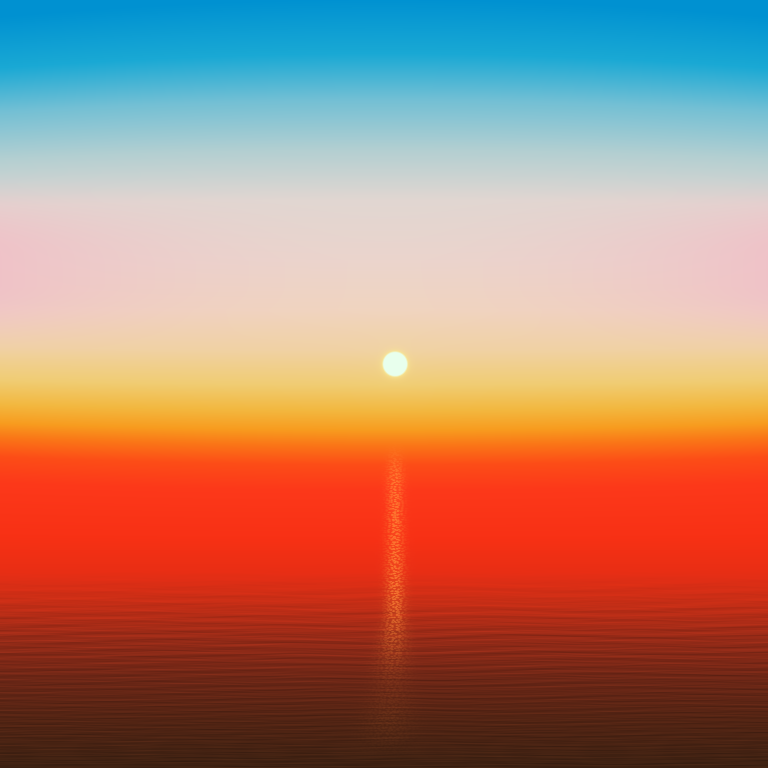
Reproduce this background procedurally as a three.js fragment shader.

```glsl
varying vec2 vUv;

#define SUN_POS vec2(0.5145, 0.526)
#define SUN_RADIUS 0.0165
#define SUN_COLOR vec3(0.91, 1.0, 0.93)
#define HALO_COLOR vec3(0.98, 0.92, 0.58)
#define GLINT_COLOR vec3(1.0, 0.55, 0.22)
#define BLUSH_COLOR vec3(0.94, 0.75, 0.78)
#define HORIZON 0.43
#define BAND_BOW 0.06
#define RIPPLE_GAIN 0.11
#define GLINT_CELLS vec2(230.0, 400.0)

vec2 hash2(vec2 p) {
  vec2 q = vec2(dot(p, vec2(127.1, 311.7)), dot(p, vec2(269.5, 183.3)));
  return fract(sin(q) * 43758.5);
}

// Distance to the nearest scattered cell point
float cellular(vec2 p) {
  vec2 cell = floor(p);
  vec2 f = fract(p);
  float nearest = 2.0;
  for (int j = -1; j <= 1; j++) {
    for (int i = -1; i <= 1; i++) {
      vec2 o = vec2(float(i), float(j));
      nearest = min(nearest, length(o + hash2(cell + o) - f));
    }
  }
  return nearest;
}

// Blends the next colour of the ramp in between heights lo and hi
void addStop(inout vec3 c, float y, float lo, float hi, vec3 next) {
  c = mix(c, next, clamp((y - lo) / (hi - lo), 0.0, 1.0));
}

vec3 seaRamp(float y) {
  vec3 c = vec3(0.24, 0.13, 0.07);
  addStop(c, y, 0.000, 0.062, vec3(0.32, 0.14, 0.075));
  addStop(c, y, 0.062, 0.115, vec3(0.42, 0.15, 0.085));
  addStop(c, y, 0.115, 0.167, vec3(0.58, 0.165, 0.09));
  addStop(c, y, 0.167, 0.219, vec3(0.79, 0.18, 0.085));
  addStop(c, y, 0.219, 0.255, vec3(0.91, 0.18, 0.08));
  addStop(c, y, 0.255, 0.300, vec3(0.97, 0.19, 0.08));
  addStop(c, y, 0.300, 0.362, vec3(0.99, 0.22, 0.10));
  return c;
}

vec3 skyRamp(vec3 c, float y) {
  addStop(c, y, 0.362, 0.395, vec3(0.99, 0.30, 0.09));
  addStop(c, y, 0.395, 0.420, vec3(0.98, 0.46, 0.09));
  addStop(c, y, 0.420, 0.440, vec3(0.97, 0.61, 0.12));
  addStop(c, y, 0.440, 0.466, vec3(0.95, 0.72, 0.25));
  addStop(c, y, 0.466, 0.499, vec3(0.94, 0.80, 0.45));
  addStop(c, y, 0.499, 0.544, vec3(0.94, 0.82, 0.64));
  addStop(c, y, 0.544, 0.596, vec3(0.94, 0.83, 0.75));
  addStop(c, y, 0.596, 0.660, vec3(0.92, 0.83, 0.80));
  addStop(c, y, 0.660, 0.740, vec3(0.88, 0.84, 0.82));
  addStop(c, y, 0.740, 0.805, vec3(0.70, 0.81, 0.82));
  addStop(c, y, 0.805, 0.870, vec3(0.45, 0.75, 0.83));
  addStop(c, y, 0.870, 0.930, vec3(0.10, 0.66, 0.83));
  addStop(c, y, 0.930, 1.000, vec3(0.0, 0.57, 0.82));
  return c;
}

// Long, thin waves from layered sines, finer toward the horizon
float ripples(vec2 p) {
  float depth = 1.0 / (p.y + 0.35);
  float sum = 0.0;
  float amp = 0.5;
  float freq = 1.0;
  for (int i = 0; i < 5; i++) {
    float k = float(i);
    float warp = sin(p.x * 13.0 * freq + k * 2.3 + p.y * 31.0);
    sum += amp * sin(depth * 150.0 * freq + warp * 1.8 + p.x * (7.0 - 4.0 * k));
    freq *= 1.45;
    amp *= 0.8;
  }
  return sum;
}

void main() {
  vec2 p = vUv;
  float side = 2.0 * p.x - 1.0;

  // Colour bands, bowed toward the sides
  float y = p.y + BAND_BOW * side * side * (p.y - 0.6) * smoothstep(0.25, 0.45, p.y);
  vec3 color = skyRamp(seaRamp(y), y);

  // Pink blush at the sides of the sky
  float blush = smoothstep(0.53, 0.63, p.y) * (1.0 - smoothstep(0.67, 0.78, p.y));
  color = mix(color, BLUSH_COLOR, 0.85 * blush * side * side);

  // Sea ripples
  float nearSea = 1.0 - smoothstep(0.14, 0.27, p.y);
  color *= 1.0 + RIPPLE_GAIN * nearSea * ripples(p);

  // Sun path, wider and fainter near the viewer
  float below = HORIZON - p.y;
  float dx = p.x - SUN_POS.x + 0.06 * max(0.2 - p.y, 0.0);
  float width = 0.009 + 0.014 * max(below, 0.0) + 0.12 * max(0.2 - p.y, 0.0);
  float path = exp(-pow(dx / width, 2.0)) * smoothstep(0.0, 0.06, below);
  path *= mix(0.12, 1.0, smoothstep(0.10, 0.24, p.y)) * smoothstep(0.0, 0.07, p.y);
  float sparkle = 1.0 - smoothstep(0.15, 0.65, cellular(p * GLINT_CELLS));
  color = mix(color, GLINT_COLOR, path * (0.22 + 0.55 * sparkle));

  // Sun and halo
  float d = length(p - SUN_POS);
  float rim = max(d - SUN_RADIUS, 0.0);
  color = mix(color, HALO_COLOR, 0.65 * exp(-rim * 350.0) + 0.08 * exp(-rim * 45.0));
  color = mix(color, SUN_COLOR, 1.0 - smoothstep(SUN_RADIUS - 0.002, SUN_RADIUS + 0.001, d));

  gl_FragColor = vec4(clamp(color, 0.0, 1.0), 1.0);
}
```
